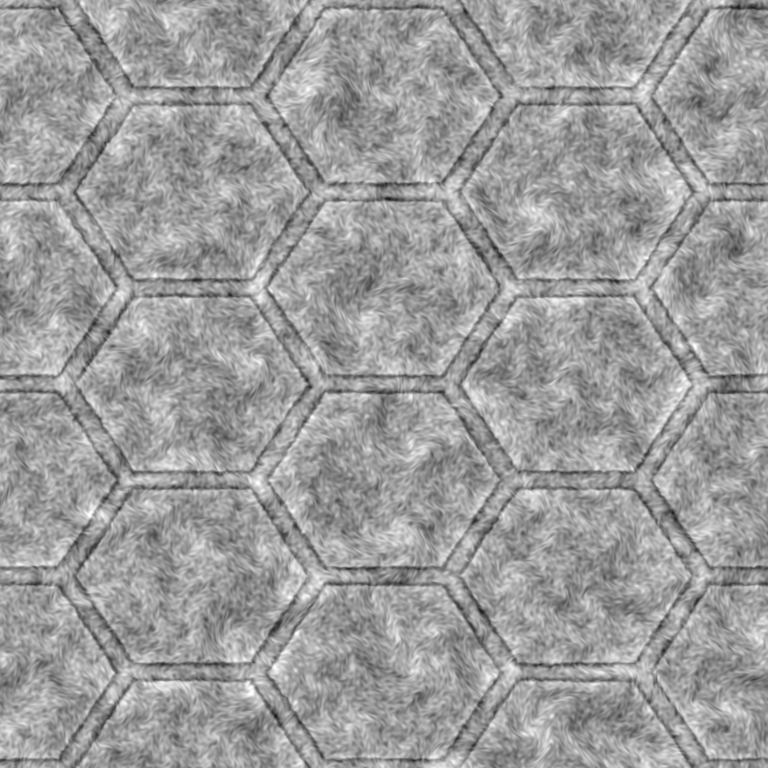
Give the GLSL for this pattern, as a WebGL 1 fragment shader.

```glsl
precision highp float;
// Weathered grey hexagonal paving, four columns by four rows, with recessed joints.

uniform vec2 u_resolution;

// Layered sines: golden-angle directions, rising frequency, each wave bending
// the ones after it. Mean 0, variance about 1.
float stoneGrain(vec2 p) {
  float sum = 0.0;
  float freq = 38.0;
  for (int i = 0; i < 60; i++) {
    float angle = float(i) * 2.39996;
    vec2 dir = vec2(cos(angle), sin(angle));
    float phase = dot(p, dir) * freq + float(i * i) * 1.37;
    sum += sin(phase);
    p += vec2(-dir.y, dir.x) * cos(phase) * 0.12 / freq;
    freq *= 1.056;
  }
  return sum * 0.183;
}

// Hexagon measure, 0 at the centre and 0.5 on the joint line.
float hexMeasure(vec2 a) {
  return max(a.y, 0.75 * a.x + 0.5 * a.y);
}

// Folded position inside the nearest tile of the two staggered column sets.
vec2 tileCoord(vec2 p) {
  vec2 period = vec2(2.0, 1.0);
  vec2 evenCol = abs(mod(p + vec2(1.0, 0.0), period) - 0.5 * period);
  vec2 oddCol = abs(mod(p + vec2(0.0, 0.5), period) - 0.5 * period);
  return hexMeasure(evenCol) < hexMeasure(oddCol) ? evenCol : oddCol;
}

float bell(float x) {
  return exp(-x * x);
}

void main() {
  vec2 uv = gl_FragCoord.xy / u_resolution;
  float grain = stoneGrain(uv);
  float wear = stoneGrain(uv.yx + 3.7);

  // Distance from the joint line, roughened by wear
  vec2 a = tileCoord(uv * 4.0);
  float edge = 0.5 - hexMeasure(a) + 0.0025 * wear;
  float corner = min(length(a - vec2(1.0 / 3.0, 0.5)), length(a - vec2(2.0 / 3.0, 0.0)));

  // Tile face with a pale worn rim
  float tile = smoothstep(0.042, 0.058, edge);
  float rim = 0.17 * exp(-max(edge - 0.055, 0.0) / 0.032);
  float face = 0.6 + rim;

  // Joint, lighter along the middle and where three joints meet
  float joint = 0.59 + 0.06 * bell(edge / 0.022) + 0.09 * bell(corner / 0.075);

  // Dark crease between joint and tile
  float crease = (0.19 + 0.03 * wear) * bell((edge - 0.042) / 0.012);

  float grey = mix(joint, face, tile) - crease + 0.088 * grain;
  gl_FragColor = vec4(vec3(clamp(grey, 0.0, 1.0)), 1.0);
}
```
